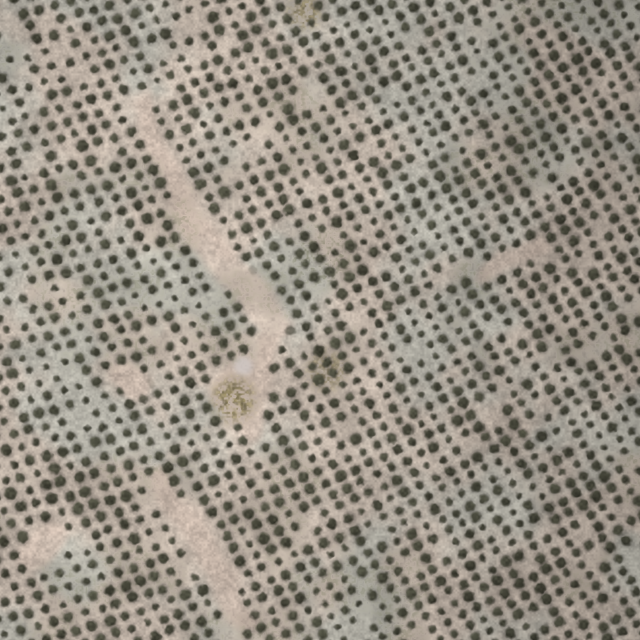
Give the GLSL for this texture, as a WebGL 1 fragment shader.

```glsl
precision highp float;
// Aerial view of a dry orchard: small dark tree crowns in straight slanted
// rows that close up toward the right, over mottled pale soil with bare
// tracks, weeds and scrub. Soil is layered value noise; crowns are soft discs.

uniform vec2 u_resolution;

#define TREE_STEP vec2(0.0125, -0.0206)  // along a planted row
#define ROW_STEP vec2(0.0258, 0.0059)    // from one row to the next
#define CROWDING 8.0                     // tighter tree spacing to the right
#define CROWN_MIN 0.0042
#define CROWN_MAX 0.0081
#define CROWN_SOFT 0.0028
#define JITTER 0.20
#define MISSING 0.07
#define GRAIN 0.26

const vec3 PINK_SOIL = vec3(0.738, 0.688, 0.640);
const vec3 GREY_SOIL = vec3(0.695, 0.685, 0.645);
const vec3 TRACK_SOIL = vec3(0.765, 0.695, 0.645);
const vec3 CROWN_DARK = vec3(0.150, 0.150, 0.115);
const vec3 CROWN_LIGHT = vec3(0.345, 0.350, 0.285);
const vec3 WEED = vec3(0.400, 0.405, 0.320);
const vec3 SCRUB = vec3(0.430, 0.395, 0.270);
const vec3 PALE_ROCK = vec3(0.780, 0.755, 0.750);

float hash(vec2 p) {
  vec3 h = fract(p.xyx * 0.1031);
  h += dot(h, h.yzx + 33.33);
  return fract((h.x + h.y) * h.z);
}

float noise(vec2 p) {
  vec2 i = floor(p), f = fract(p);
  f = f * f * (3.0 - 2.0 * f);
  return mix(mix(hash(i), hash(i + vec2(1.0, 0.0)), f.x),
             mix(hash(i + vec2(0.0, 1.0)), hash(i + vec2(1.0)), f.x), f.y);
}

float fbm(vec2 p) {
  float sum = 0.0, amp = 0.533;
  for (int i = 0; i < 4; i++) {
    sum += amp * noise(p);
    p = mat2(1.6, 1.2, -1.2, 1.6) * p + 17.3;
    amp *= 0.5;
  }
  return sum;
}

float segment(vec2 p, vec2 a, vec2 b) {
  vec2 ab = b - a;
  return length(p - a - ab * clamp(dot(p - a, ab) / dot(ab, ab), 0.0, 1.0));
}

float disc(vec2 p, vec2 centre, float radius) {
  return 1.0 - smoothstep(0.3 * radius, radius, length(p - centre));
}

// Unplanted tracks and clearings, 0 to 1
float bareGround(vec2 p) {
  p += 0.03 * (vec2(noise(p * 18.0), noise(p * 18.0 + 40.0)) - 0.5);
  float d = segment(p, vec2(0.22, 0.84), vec2(0.31, 0.64)) + 0.004;
  d = min(d, segment(p, vec2(0.31, 0.64), vec2(0.425, 0.49)) - 0.004);
  d = min(d, segment(p, vec2(0.425, 0.49), vec2(0.395, 0.34)));
  d = min(d, segment(p, vec2(0.25, 0.26), vec2(0.39, 0.03)) + 0.002);
  d = min(d, segment(p, vec2(0.75, 0.57), vec2(0.84, 0.62)) + 0.006);
  d = min(d, length(p - vec2(0.365, 0.39)) - 0.022);
  d = min(d, length(p - vec2(0.21, 0.41)) - 0.012);
  d = min(d, length(p - vec2(0.065, 0.155)) - 0.012);
  return 1.0 - smoothstep(0.010, 0.030, d);
}

float scrubPatch(vec2 p) {
  return max(disc(p, vec2(0.365, 0.375), 0.050),
         max(0.7 * disc(p, vec2(0.510, 0.420), 0.045),
             0.8 * disc(p, vec2(0.475, 0.980), 0.038)));
}

vec3 soil(vec2 p) {
  float fine = 0.55 * noise(p * 150.0) + 0.45 * noise(p * 310.0 + 5.0);
  vec3 c = mix(GREY_SOIL, PINK_SOIL, smoothstep(0.35, 0.65, fbm(p * 9.0)));
  c = mix(c, TRACK_SOIL, 0.75 * bareGround(p));
  c *= 1.0 + 0.22 * (fbm(p * 20.0 + 9.0) - 0.5) + GRAIN * (fine - 0.5);
  float weeds = 0.55 * smoothstep(0.52, 0.75, fbm(p * 11.0 + 31.0));
  weeds = max(weeds, 0.8 * disc(p, vec2(0.50, 0.60), 0.075));
  c = mix(c, WEED, 0.75 * weeds * smoothstep(0.35, 0.85, fine));
  c = mix(c, PALE_ROCK, 0.7 * disc(p, vec2(0.380, 0.428), 0.022));
  float scrub = scrubPatch(p) * smoothstep(0.2, 0.75, fine);
  return mix(c, SCRUB * (0.75 + 0.6 * noise(p * 230.0)), 0.85 * scrub);
}

// Draws the crowns of the nearest lattice cells over the ground
vec3 plantTrees(vec3 c, vec2 p) {
  vec2 a = TREE_STEP, b = ROW_STEP;
  vec2 w = p + 0.004 * vec2(noise(p * 3.0), noise(p * 3.0 + 20.0));
  vec2 grid = vec2(w.x * b.y - w.y * b.x, a.x * w.y - a.y * w.x)
            / (a.x * b.y - a.y * b.x);
  grid.x += CROWDING * w.x * w.x;
  float slope = 2.0 * CROWDING * w.x;
  vec2 ragged = 0.003 * (vec2(noise(p * 190.0), noise(p * 190.0 + 70.0)) - 0.5);
  float soft = max(CROWN_SOFT, 1.0 / u_resolution.y);
  for (int j = -1; j <= 1; j++) {
    for (int i = -1; i <= 1; i++) {
      vec2 cell = floor(grid) + vec2(float(i), float(j));
      vec2 id = cell + 200.0;
      vec2 q = cell + 0.5 + JITTER * (vec2(hash(id), hash(id + 311.0)) - 0.5) - grid;
      // Undo the local crowding so that crowns stay round
      vec2 toTree = a * (q.x - slope * b.x * q.y) / (1.0 + slope * a.x) + b * q.y;
      vec2 site = p + toTree;
      float grown = step(MISSING, hash(id + 97.0))
                  * (1.0 - smoothstep(0.35, 0.6, bareGround(site)));
      float r = mix(CROWN_MIN, CROWN_MAX, hash(id + 531.0))
              * (0.88 + 0.24 * noise(site * 9.0));
      float d = length(toTree + ragged);
      float halo = 1.0 - smoothstep(0.7 * r, 2.0 * r, d);
      float crown = 1.0 - smoothstep(r - soft, r + soft, d);
      float sunny = dot(-toTree, vec2(-0.6, 0.8)) / r;
      float light = 0.5 * noise(p * 240.0) + 0.4 * hash(id + 713.0)
                  + 0.2 * sunny + 0.1;
      c *= 1.0 - 0.24 * halo * grown;
      vec3 leaf = mix(CROWN_DARK, CROWN_LIGHT, clamp(light, 0.0, 1.0));
      c = mix(c, leaf, 0.92 * crown * grown);
    }
  }
  return c;
}

void main() {
  vec2 p = gl_FragCoord.xy / u_resolution;
  vec3 c = plantTrees(soil(p), p);
  // Light falls off toward the right and the corners
  c *= 1.06 - 0.13 * smoothstep(0.3, 1.0, p.x) - 0.14 * dot(p - 0.5, p - 0.5);
  gl_FragColor = vec4(c, 1.0);
}
```
